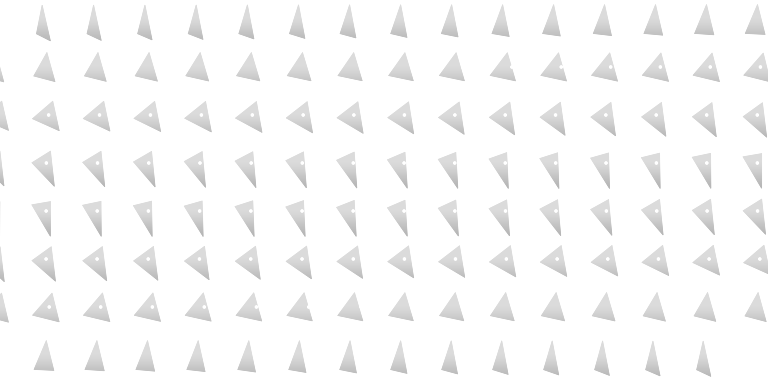
Give the GLSL for this pattern, as a Shadertoy shader.

```glsl
float edgeDistance(vec2 p, vec2 a, vec2 b) {
    vec2 ab = b - a;
    return length(p - a - ab * clamp(dot(p - a, ab) / dot(ab, ab), 0.0, 1.0));
}

float side(vec2 p, vec2 a, vec2 b) {
    return (b.x - a.x) * (p.y - a.y) - (b.y - a.y) * (p.x - a.x);
}

float triangleDistance(vec2 p, vec2 a, vec2 b, vec2 c) {
    float d = min(edgeDistance(p, a, b), min(edgeDistance(p, b, c), edgeDistance(p, c, a)));
    float inside = min(side(p, a, b), min(side(p, b, c), side(p, c, a)));
    return inside > 0.0 ? -d : d;
}

void mainImage(out vec4 fragColor, in vec2 fragCoord) {
    // Canvas is 384 units high, with y running down
    float pixel = 384.0 / iResolution.y;
    vec2 p = fragCoord * pixel;
    p.y = 384.0 - p.y;

    // Grid of eight rows, fifteen columns
    float column = floor((p.x - 42.0) / 50.8 + 0.5);
    float row = floor(p.y / 48.0);
    vec2 q = p - vec2(42.0 + 50.8 * column, 24.0 + 48.0 * row);

    // Turn advances along each row and mirrors about the grid centre
    float turn = abs(row - 3.5 + (column - 7.0) * 0.06);
    float rowTurn = abs(row - 3.5);

    // Corners of the turning facet
    vec2 top = vec2(9.5 - 2.0 * cos(2.6 * (turn - 0.5)) - 0.012 * pow(turn, 5.0),
                    -14.5 - 3.6 * turn + 0.6 * turn * turn);
    vec2 tip = vec2(13.0 - 4.5 * cos(1.6 * turn), 15.0 + 6.0 * cos(1.4 * turn - 0.4));
    vec2 left = vec2(-10.5 + 0.08 * pow(turn, 3.0),
                     6.1 * rowTurn - 11.5 + 12.0 * (turn - rowTurn) * exp(-rowTurn));

    // Slightly rounded facet
    vec2 centre = (top + tip + left) / 3.0;
    float facet = triangleDistance(q, mix(centre, top, 0.96), mix(centre, tip, 0.96),
                                   mix(centre, left, 0.96)) - 0.6;
    float mask = 1.0 - smoothstep(-0.5 * pixel, 0.5 * pixel, facet);

    // The last row ends early
    if (row > 6.5 && (column < 0.0 || column > 13.0)) mask = 0.0;

    // White pinhole drifting across the facet
    float wave = sin(3.0 * turn);
    vec2 pinhole = vec2(4.0 + 2.5 * wave * wave + 0.04 * pow(turn, 6.0), -5.0);
    mask *= smoothstep(-0.5 * pixel, 0.5 * pixel, length(q - pinhole) - 1.8);

    // Grey shading darkens toward the tip
    float grey = mix(0.86, 0.71, smoothstep(-9.0, 22.0, q.y));
    fragColor = vec4(vec3(mix(1.0, grey, mask)), 1.0);
}
```
